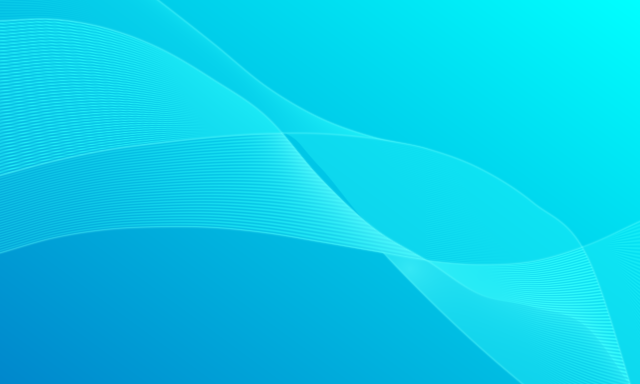
A WebGL 2 fragment shader for this background:

```glsl
#version 300 es
precision highp float;
// Translucent wave ribbons of fine lines over a diagonal blue-to-cyan gradient.
// Smooth curves y(x) bound each sheet; a sheet is a soft fill plus evenly
// spaced lines that follow its two borders, brightened near the folds.

uniform vec2 u_resolution;
out vec4 fragColor;

// Colours
const vec3 DEEP_BLUE = vec3(0.0, 0.53, 0.80);
const vec3 BRIGHT_CYAN = vec3(0.0, 1.0, 1.0);
const vec3 SHEET_LIGHT = vec3(0.16, 0.98, 0.99);
const vec3 GLOW_LIGHT = vec3(0.40, 1.0, 1.0);

// Layout and line settings
const vec2 GRADIENT_AXIS = vec2(0.55, 0.45);
const float RIM_WIDTH = 0.0028;
const float RIM_STRENGTH = 0.32;
const float GAP_HEIGHT = 0.028;
const float LINE_CONTRAST = 0.55;

// Heights of the border curves at equal steps across the canvas
const int LAST = 12;
const float CREST[13] = float[](1.26, 1.18, 1.10, 0.996, 0.887, 0.774, 0.693,
                                0.643, 0.613, 0.561, 0.472, 0.335, -0.08);
const float SPINE[13] = float[](0.946, 0.950, 0.926, 0.874, 0.793, 0.696, 0.537,
                                0.407, 0.322, 0.233, 0.200, 0.148, -0.043);
const float VEIL[13] = float[](0.543, 0.580, 0.609, 0.628, 0.643, 0.652, 0.652,
                               0.639, 0.613, 0.561, 0.472, 0.335, -0.08);
const float HEM[13] = float[](0.341, 0.380, 0.402, 0.409, 0.407, 0.393, 0.370,
                              0.346, 0.322, 0.311, 0.320, 0.361, 0.424);

// Catmull-Rom curve through the heights
float curve(float k[13], float x) {
    float s = x * float(LAST);
    int i = clamp(int(floor(s)), 0, LAST - 1);
    float t = s - float(i);
    float a = i > 0 ? k[i - 1] : 2.0 * k[0] - k[1];
    float b = k[i];
    float c = k[i + 1];
    float d = i + 2 <= LAST ? k[i + 2] : 2.0 * c - b;
    return b + 0.5 * t * (c - a + t * (2.0 * a - 5.0 * b + 4.0 * c - d
         + t * (3.0 * (b - c) + d - a)));
}

// Lower border of the right-hand sheet
float foldCurve(float x) {
    float u = x - 0.597;
    return 0.345 - 1.78 * u + 0.95 * u * u;
}

// Antialiased step at zero
float edge(float d) {
    return clamp(d / max(fwidth(d), 1e-5) + 0.5, 0.0, 1.0);
}

// Lines parallel to both borders, fading out where too fine to resolve
float lines(float y, float low, float high, float count) {
    float s = (y - low) / max(high - low, 0.02) * count;
    float visible = 1.0 - smoothstep(0.35, 0.8, fwidth(s));
    return 1.0 + LINE_CONTRAST * visible * cos(6.28318 * s);
}

// Thin highlight along a curve, with d measured vertically
float rim(float d) {
    float slope = length(vec2(dFdx(d), dFdy(d))) / max(abs(dFdy(d)), 1e-5);
    float w = d / (RIM_WIDTH * slope);
    return RIM_STRENGTH * exp(-w * w);
}

void main() {
    vec2 uv = gl_FragCoord.xy / u_resolution;
    float x = uv.x;
    float y = uv.y;
    float crest = curve(CREST, x);
    float spine = curve(SPINE, x);
    float veil = curve(VEIL, x);
    float hem = curve(HEM, x);
    float fold = foldCurve(x);
    vec3 color = mix(DEEP_BLUE, BRIGHT_CYAN, dot(uv, GRADIENT_AXIS));

    // Masks shared by the sheets
    float underCrest = edge(crest - y);
    float underSpine = edge(spine - y);
    float underVeil = edge(veil - y);
    float underHem = edge(hem - y);
    float overFold = edge(y - fold);
    float gap = GAP_HEIGHT * smoothstep(0.43, 0.47, x) * (1.0 - smoothstep(0.50, 0.58, x));
    float leftPart = 1.0 - smoothstep(0.66, 0.68, x);
    float rightPart = smoothstep(0.42, 0.45, x);

    // Upper band, brightening into its tapering tail
    float bandLow = max(spine, veil);
    float band = underCrest * edge(y - bandLow) * leftPart;
    float tail = smoothstep(0.36, 0.56, x);
    float bandFill = mix(0.13, 0.42, tail) + 0.22 * exp(-max(crest - y, 0.0) * 35.0);
    color = mix(color, SHEET_LIGHT, band * bandFill * lines(y, bandLow, crest, 42.0));

    // Left sheet above the veil: two crossing line families interfere
    float arch = underSpine * (1.0 - underVeil) * (1.0 - smoothstep(0.46, 0.48, x));
    float weave = lines(y, veil, spine, 46.0) * (0.65 + 0.35 * lines(y, hem, crest, 106.0));
    float archGlow = exp(-max(spine - y, 0.0) * 9.0) * smoothstep(0.0, 0.4, x);
    color = mix(color, SHEET_LIGHT, arch * min(0.43 * weave + 0.22 * archGlow, 0.9));

    // Left sheet below the veil, lit along the spine
    float skirt = underSpine * underVeil * (1.0 - underHem) * leftPart;
    float skirtGlow = exp(-max(spine - y, 0.0) * 10.0) * smoothstep(0.34, 0.48, x);
    float skirtFill = mix(0.24, 0.40, smoothstep(0.1, 0.5, x));
    color = mix(color, SHEET_LIGHT, skirt * skirtFill * lines(y, hem, veil, 30.0));
    color = mix(color, GLOW_LIGHT, skirt * 0.62 * skirtGlow);

    // Central lens, separated from the spine by a dark sliver
    float lensLow = max(spine + gap, hem);
    float lens = underVeil * edge(y - lensLow) * rightPart;
    color = mix(color, SHEET_LIGHT, lens * 0.33 * lines(y, lensLow, veil, 60.0));

    // Lower right sheet with a bright start and an inner fold
    float lower = underHem * underCrest * overFold * smoothstep(0.58, 0.60, x);
    float start = exp(-length((uv - vec2(0.64, 0.30)) * vec2(1.6, 1.0)) * 9.0);
    float inner = exp(-abs(y - spine) * 14.0) * smoothstep(0.64, 0.9, x);
    float lowerFill = mix(0.62, 0.33, underSpine);
    color = mix(color, SHEET_LIGHT, lower * lowerFill * lines(y, fold, hem, 64.0));
    color = mix(color, GLOW_LIGHT, lower * (0.45 * start + 0.30 * inner));

    // Corner sheet beyond the crest
    float corner = underHem * (1.0 - underCrest) * smoothstep(0.88, 0.92, x);
    color = mix(color, SHEET_LIGHT, corner * 0.32 * lines(y, crest, hem, 50.0));

    // Border highlights
    float rims = rim(y - crest) + rim(y - veil) * (1.0 - smoothstep(0.55, 0.65, x))
               + rim(y - hem) * 0.8 + rim(y - spine) * (1.0 - smoothstep(0.7, 0.8, x))
               + rim(y - fold) * smoothstep(0.59, 0.61, x);
    color = mix(color, GLOW_LIGHT, min(rims, 0.5));
    fragColor = vec4(color, 1.0);
}
```
